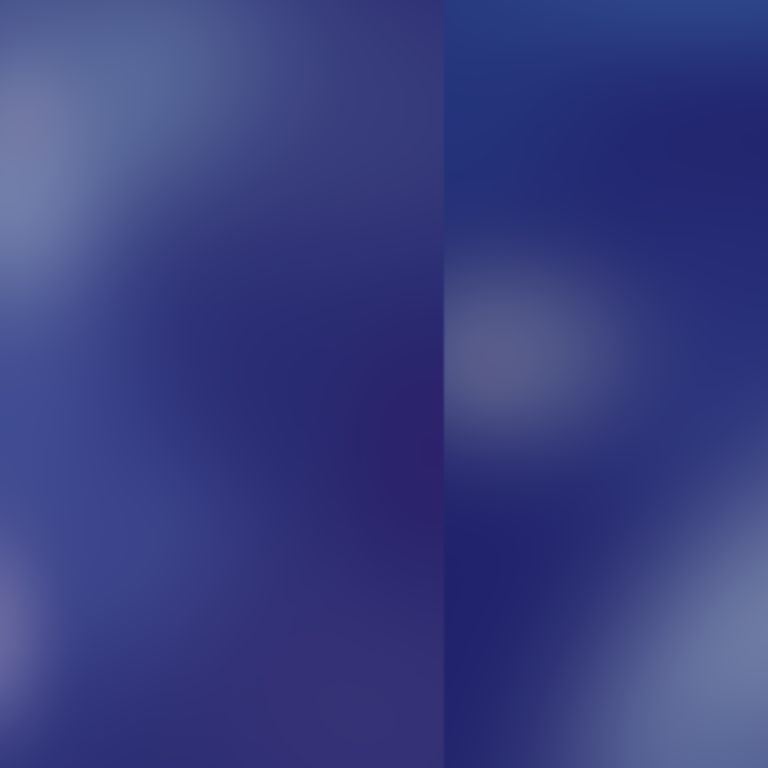
Write a Shadertoy shader that draws this background.

```glsl
// Two night-blue panels meet at a vertical seam, each lit by soft, blurred glows.
// Every glow is a tilted elliptical falloff mixed over its panel's base colour;
// the seam is a smooth step between the two finished panels.

// Layout, in fractions of the canvas
const float SEAM_X = 0.578;
const float SEAM_SOFTNESS = 0.003;
const float FALLOFF = 1.15;   // above 1 flattens the core of each glow

// Dark tones
const vec3 NAVY        = vec3(0.155, 0.165, 0.445);
const vec3 INDIGO      = vec3(0.125, 0.135, 0.420);
const vec3 DEEP_VIOLET = vec3(0.170, 0.135, 0.420);
const vec3 VIOLET      = vec3(0.210, 0.195, 0.465);
const vec3 ROYAL       = vec3(0.140, 0.200, 0.480);
const vec3 DUSK        = vec3(0.155, 0.185, 0.475);

// Middle tones
const vec3 SLATE  = vec3(0.215, 0.235, 0.485);
const vec3 BLUE   = vec3(0.250, 0.295, 0.570);
const vec3 COBALT = vec3(0.180, 0.280, 0.550);

// Light tones
const vec3 STEEL    = vec3(0.340, 0.405, 0.600);
const vec3 ASH      = vec3(0.330, 0.360, 0.545);
const vec3 PALE     = vec3(0.450, 0.505, 0.675);
const vec3 MAUVE    = vec3(0.460, 0.475, 0.640);
const vec3 LAVENDER = vec3(0.410, 0.410, 0.630);
const vec3 ROSE     = vec3(0.365, 0.360, 0.535);
const vec3 MIST     = vec3(0.430, 0.480, 0.640);

// Mixes a tint over the colour inside a soft ellipse; tilt is in radians.
vec3 addGlow(vec3 colour, vec2 p, vec2 centre, vec2 radius, float tilt,
             vec3 tint, float strength) {
    vec2 axis = vec2(cos(tilt), sin(tilt));
    vec2 d = p - centre;
    vec2 q = vec2(dot(d, axis), dot(d, vec2(-axis.y, axis.x))) / radius;
    return mix(colour, tint, strength * exp(-pow(dot(q, q), FALLOFF)));
}

vec3 leftPanel(vec2 p) {
    vec3 c = NAVY;
    // Broad tonal drift
    c = addGlow(c, p, vec2(0.00, 0.47), vec2(0.21, 0.40), 0.0, BLUE, 1.0);
    c = addGlow(c, p, vec2(0.19, 0.27), vec2(0.17, 0.15), -0.4, BLUE, 0.75);
    c = addGlow(c, p, vec2(0.44, 0.85), vec2(0.33, 0.21), 0.0, SLATE, 1.0);
    c = addGlow(c, p, vec2(0.47, 0.08), vec2(0.26, 0.22), -0.4, VIOLET, 1.0);
    c = addGlow(c, p, vec2(0.56, 0.41), vec2(0.12, 0.17), 0.0, DEEP_VIOLET, 1.0);
    // Upper left cloud of light
    c = addGlow(c, p, vec2(0.00, 1.00), vec2(0.16, 0.12), 0.0, STEEL, 0.45);
    c = addGlow(c, p, vec2(0.15, 0.88), vec2(0.23, 0.165), 0.61, STEEL, 1.0);
    c = addGlow(c, p, vec2(0.01, 0.76), vec2(0.12, 0.16), 0.0, PALE, 0.95);
    c = addGlow(c, p, vec2(0.03, 0.84), vec2(0.06, 0.07), 0.0, MAUVE, 0.6);
    // Lower left edge light
    c = addGlow(c, p, vec2(-0.02, 0.18), vec2(0.08, 0.13), 0.0, LAVENDER, 1.0);
    return c;
}

vec3 rightPanel(vec2 p) {
    vec3 c = INDIGO;
    // Broad tonal drift
    c = addGlow(c, p, vec2(0.58, 0.87), vec2(0.22, 0.22), 0.0, ROYAL, 1.0);
    c = addGlow(c, p, vec2(0.92, 1.04), vec2(0.38, 0.13), 0.0, COBALT, 1.0);
    c = addGlow(c, p, vec2(0.95, 0.52), vec2(0.25, 0.25), 0.0, DUSK, 1.0);
    // Central light, cut off by the seam
    c = addGlow(c, p, vec2(0.655, 0.54), vec2(0.17, 0.13), 0.0, ASH, 1.0);
    c = addGlow(c, p, vec2(0.64, 0.525), vec2(0.05, 0.05), 0.0, ROSE, 0.5);
    // Lower right diagonal light
    c = addGlow(c, p, vec2(1.00, 0.16), vec2(0.34, 0.18), 0.87, MIST, 1.0);
    c = addGlow(c, p, vec2(0.95, 0.00), vec2(0.13, 0.11), 0.0, STEEL, 0.6);
    return c;
}

void mainImage(out vec4 fragColor, in vec2 fragCoord) {
    vec2 p = fragCoord / iResolution.xy;
    float side = smoothstep(SEAM_X - SEAM_SOFTNESS, SEAM_X + SEAM_SOFTNESS, p.x);
    fragColor = vec4(mix(leftPanel(p), rightPanel(p), side), 1.0);
}
```
